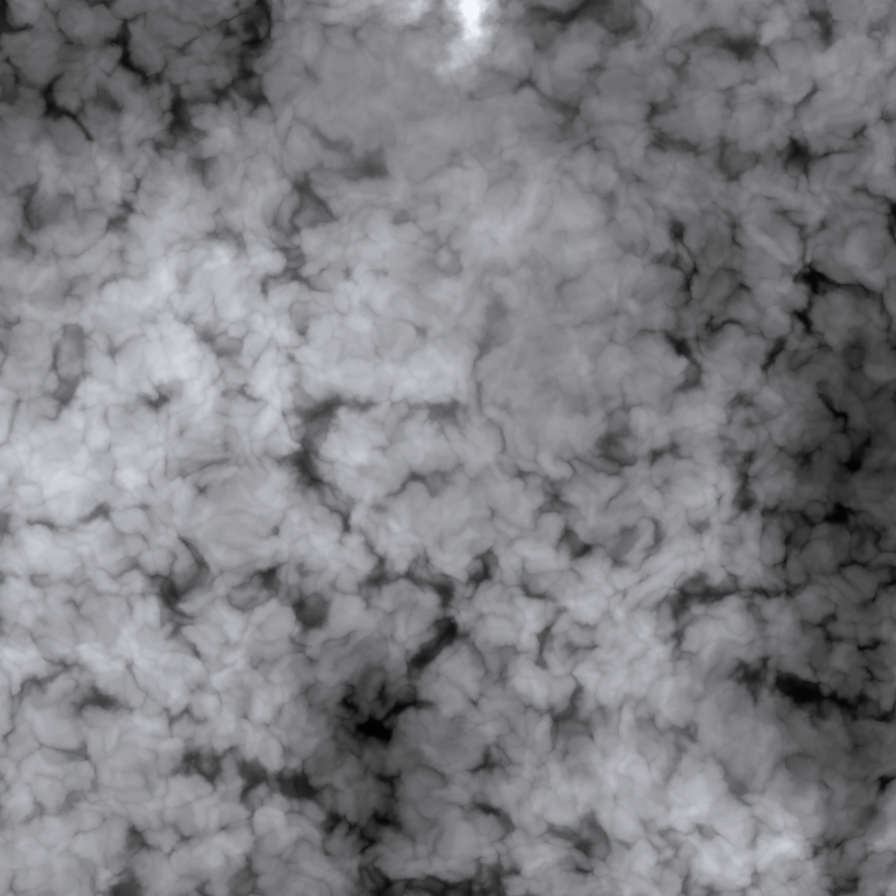
Give the GLSL for this texture, as a Shadertoy shader.

```glsl
#define BASE_TONE 0.512
#define PUFF_SCALE 14.5
#define PUFF_RELIEF 0.58
#define PUFF_SOFTNESS 15.0
#define PIT_START 0.20
#define PIT_END 0.46
#define PIT_LIT 0.15
#define PIT_SHADED 0.21
#define DRIFT 0.34
#define WARP 0.034
#define GRAIN 0.16

// Integer hash: two values in 0..1 for each lattice cell
vec2 hash2(vec2 cell) {
    uvec2 q = uvec2(ivec2(cell) + 4096) * uvec2(1597u, 3571u);
    uint n = (q.x ^ (q.y << 7)) * 747796405u + 12345u;
    n = (n ^ (n >> 15)) * 277803737u;
    n = (n ^ (n >> 13)) * 31153u;
    n ^= n >> 16;
    return vec2(n & 65535u, (n * 40503u) >> 16) / 65535.0;
}

float valueNoise(vec2 p) {
    vec2 i = floor(p), f = fract(p);
    f = f * f * f * (f * (f * 6.0 - 15.0) + 10.0);
    float low = mix(hash2(i).x, hash2(i + vec2(1, 0)).x, f.x);
    float high = mix(hash2(i + vec2(0, 1)).x, hash2(i + vec2(1, 1)).x, f.x);
    return mix(low, high, f.y);
}

// Fractal noise, centred on zero
float fbm(vec2 p) {
    float sum = 0.0, weight = 0.5;
    for (int i = 0; i < 5; i++) {
        sum += weight * (valueNoise(p) - 0.5);
        p = mat2(1.6, 1.2, -1.2, 1.6) * p + 17.3;
        weight *= 0.5;
    }
    return sum;
}

// Smooth squared distance to the nearest puff centre
float puffDepth(vec2 p) {
    vec2 cell = floor(p), f = fract(p);
    float sum = 0.0;
    for (int y = -1; y <= 1; y++)
    for (int x = -1; x <= 1; x++) {
        vec2 o = vec2(x, y);
        vec2 d = o + 0.1 + 0.8 * hash2(cell + o) - f;
        sum += exp(-PUFF_SOFTNESS * dot(d, d));
    }
    return -log(sum + 1e-6) / PUFF_SOFTNESS;
}

// Three sizes of puffs: high values lie in the creases
float creases(vec2 p) {
    float sum = 0.0, weight = 0.48;
    for (int i = 0; i < 3; i++) {
        sum += weight * puffDepth(p);
        p = mat2(1.7, 1.15, -1.15, 1.7) * p + 9.7;
        weight *= 0.66;
    }
    return sum;
}

float blob(vec2 p, vec2 centre, vec2 radius) {
    vec2 d = (p - centre) / radius;
    return exp(-dot(d, d));
}

void mainImage(out vec4 fragColor, in vec2 fragCoord) {
    vec2 p = fragCoord / iResolution.xy;

    // Turbulent bending of the coordinates
    vec2 swirl = vec2(fbm(p * 5.0 + 3.1), fbm(p * 5.0 + 41.7));
    vec2 curl = vec2(fbm(p * 24.0 + 23.0), fbm(p * 24.0 + 67.0));
    vec2 broad = p + swirl * 0.10 + curl * 0.07;
    vec2 fine = p + swirl * WARP * 1.5 + curl * WARP;

    // Broad banks of light and shade
    float light = 0.19 * blob(broad, vec2(0.12, 0.56), vec2(0.22, 0.25))
                + 0.17 * blob(broad, vec2(0.80, 0.07), vec2(0.15, 0.11))
                + 0.10 * blob(broad, vec2(0.58, 0.73), vec2(0.11, 0.10))
                + 0.10 * blob(broad, vec2(0.72, 0.32), vec2(0.12, 0.12))
                + 0.08 * blob(broad, vec2(0.40, 0.50), vec2(0.18, 0.16));
    float shade = 0.20 * blob(broad, vec2(0.10, 0.95), vec2(0.28, 0.12))
                + 0.40 * blob(broad, vec2(0.94, 0.50), vec2(0.11, 0.25))
                + 0.18 * blob(broad, vec2(0.80, 0.66), vec2(0.07, 0.07))
                + 0.29 * blob(broad, vec2(0.42, 0.16), vec2(0.07, 0.11))
                + 0.27 * blob(broad, vec2(0.96, 0.12), vec2(0.06, 0.12))
                + 0.34 * blob(broad, vec2(0.62, 1.00), vec2(0.05, 0.03));
    float tone = BASE_TONE + light - shade + DRIFT * fbm(p * 4.5 + 80.0);

    // Rounded puffs with broken dark creases, fading in hazy areas
    float haze = blob(broad, vec2(0.60, 0.66), vec2(0.13, 0.16))
               + blob(broad, vec2(0.48, 0.89), vec2(0.20, 0.10));
    float detail = (1.0 - 0.65 * min(haze, 1.0)) * (0.9 + 0.9 * fbm(p * 6.0 + 120.0));
    float depth = creases(fine * PUFF_SCALE);
    float pit = smoothstep(PIT_START, PIT_END, depth);
    tone -= detail * PUFF_RELIEF * (depth - 0.18);
    tone -= detail * pit * mix(PIT_LIT, PIT_SHADED, smoothstep(0.0, 0.25, shade));
    tone += GRAIN * fbm(fine * 34.0);

    // Sunlit gap at the upper edge
    float glow = blob(broad, vec2(0.48, 1.00), vec2(0.09, 0.05));
    glow += 0.7 * blob(broad, vec2(0.52, 0.97), vec2(0.03, 0.035));
    tone += glow * (0.26 + 0.6 * fbm(p * 36.0 + 9.0));

    // Soft floor for the shadows, then neutral darks and faintly blue light
    tone = 0.5 * (tone + sqrt(tone * tone + 0.006));
    tone = min(tone, 0.97);
    vec3 tint = mix(vec3(1.0), vec3(0.99, 0.995, 1.024), smoothstep(0.27, 0.45, tone));
    fragColor = vec4(tone * tint, 1.0);
}
```
